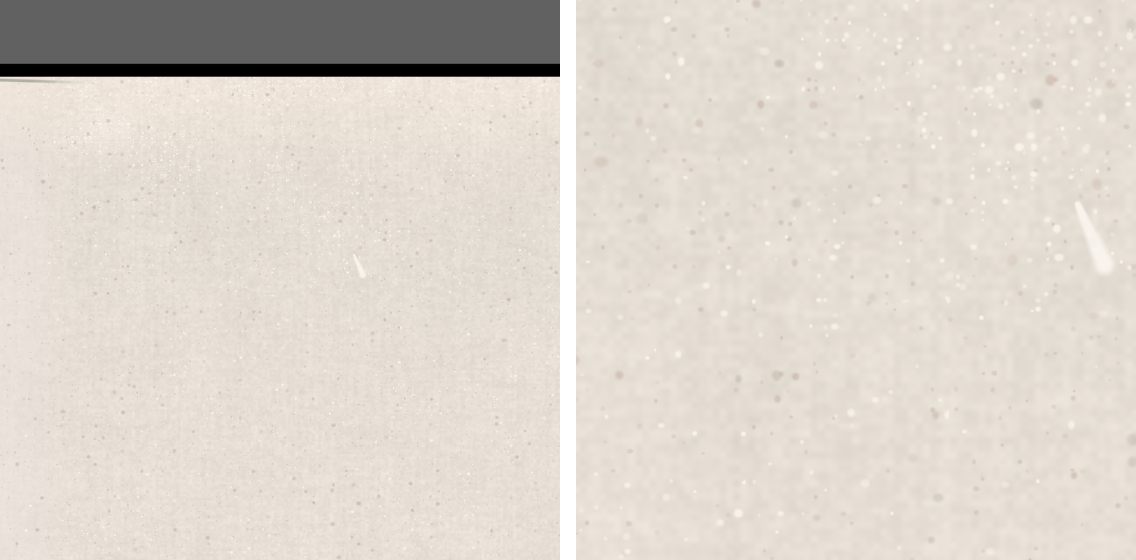
Left: the whole. Right: its middle third, enlarged.
Write a three.js fragment shader that draws this texture.

```glsl
varying vec2 vUv;

const vec3 BACKDROP_GREY = vec3(0.38);
const vec3 GAP_BLACK = vec3(0.0);
const vec3 PAPER = vec3(0.903, 0.873, 0.833);
const vec3 PAPER_SHADE = vec3(0.882, 0.857, 0.818);
const vec3 PAPER_BLUSH = vec3(0.932, 0.892, 0.852);
const vec3 PAPER_MARGIN = vec3(0.912, 0.882, 0.852);
const vec3 FLECK_WHITE = vec3(0.985, 0.972, 0.945);
const vec3 SPECK_RED = vec3(0.70, 0.58, 0.53);
const vec3 SPECK_GREEN = vec3(0.58, 0.60, 0.56);
const float PAPER_TOP = 0.863;
const float GAP_TOP = 0.886;
const float EDGE = 0.0014;

float hash(vec2 p) {
  vec3 q = fract(vec3(p.xyx) * 0.1031);
  q += dot(q, q.yzx + 33.33);
  return fract((q.x + q.y) * q.z);
}

float valueNoise(vec2 p) {
  vec2 cell = floor(p);
  vec2 f = fract(p);
  f = f * f * (3.0 - 2.0 * f);
  float low = mix(hash(cell), hash(cell + vec2(1.0, 0.0)), f.x);
  float high = mix(hash(cell + vec2(0.0, 1.0)), hash(cell + 1.0), f.x);
  return mix(low, high, f.y);
}

float blob(vec2 p, vec2 centre, vec2 size) {
  vec2 d = (p - centre) / size;
  return exp(-dot(d, d));
}

// One jittered dot per cell, kept with the given probability
float dots(vec2 p, float cells, float chance, float seed) {
  vec2 cell = floor(p * cells);
  vec2 key = cell + seed;
  vec2 centre = 0.5 + 0.4 * (vec2(hash(key + 17.0), hash(key + 43.0)) - 0.5);
  vec2 d = fract(p * cells) - centre;
  d.x *= mix(0.75, 1.3, hash(key + 71.0));
  float radius = mix(0.16, 0.36, hash(key + 89.0));
  float shape = 1.0 - smoothstep(radius * 0.4, radius + 0.1, length(d));
  return shape * step(hash(key), chance) * mix(0.35, 1.0, hash(key + 131.0));
}

// Streak that widens from start to end
float streak(vec2 p, vec2 start, vec2 end, float width) {
  vec2 axis = end - start;
  float t = clamp(dot(p - start, axis) / dot(axis, axis), 0.0, 1.0);
  float radius = width * mix(0.35, 1.0, t);
  return 1.0 - smoothstep(radius * 0.3, radius, length(p - start - axis * t));
}

// Share of cells that carry a white fleck
float fleckDensity(vec2 p) {
  float patches = smoothstep(0.35, 0.8, valueNoise(p * 19.0 + 5.0));
  float density = 0.012 + 0.055 * patches;
  density += 0.65 * blob(p, vec2(0.185, 0.765), vec2(0.065, 0.04));
  density += 0.30 * blob(p, vec2(0.30, 0.715), vec2(0.06, 0.04));
  density += 0.22 * blob(p, vec2(0.50, 0.72), vec2(0.03, 0.11));
  density += 0.16 * blob(p, vec2(0.61, 0.62), vec2(0.05, 0.08));
  density += 0.30 * smoothstep(0.79, 0.85, p.y) * (0.35 + patches);
  return density * smoothstep(0.02, 0.14, p.x);
}

// Broad drifts of tone across the sheet
vec3 paperTone(vec2 p) {
  float drift = 0.5 + 0.25 * sin(p.x * 7.0 + 2.0 * sin(p.y * 5.0))
                    + 0.25 * sin(p.y * 11.0 - p.x * 4.0);
  float middle = blob(p, vec2(0.45, 0.57), vec2(0.75, 0.19));
  vec3 tone = mix(PAPER, PAPER_SHADE, middle * (0.35 + 0.5 * drift));
  tone = mix(tone, PAPER_MARGIN, 1.0 - smoothstep(0.03, 0.15, p.x));
  tone = mix(tone, PAPER_BLUSH, smoothstep(0.68, 0.85, p.y));
  return tone + 0.012 * (valueNoise(p * 14.0) - 0.4);
}

// Fine mottling with faint crossed threads
float grain(vec2 p) {
  float mottle = 0.65 * valueNoise(p * 240.0) + 0.35 * valueNoise(p * 110.0 + 31.0);
  float upright = valueNoise(p * vec2(210.0, 13.0) + 57.0);
  float level = valueNoise(p * vec2(24.0, 220.0) + 83.0);
  return 0.052 * (mottle - 0.5) + 0.016 * (upright + level - 1.0);
}

vec3 paper(vec2 p) {
  vec3 color = paperTone(p) + grain(p) * mix(0.55, 1.0, smoothstep(0.03, 0.15, p.x));

  // Dull specks, some reddish and some greenish
  vec3 speckColor = mix(SPECK_RED, SPECK_GREEN, smoothstep(0.4, 0.6, valueNoise(p * 40.0)));
  float specks = 0.40 * dots(p, 85.0, 0.05, 211.0) + 0.28 * dots(p, 190.0, 0.06, 307.0);
  color = mix(color, speckColor, specks);

  // White flecks in two sizes, and one worn streak
  float density = fleckDensity(p);
  float flecks = max(dots(p, 120.0, density, 401.0), dots(p + 0.003, 205.0, density * 0.9, 503.0));
  flecks = max(flecks, streak(p, vec2(0.632, 0.545), vec2(0.648, 0.509), 0.008));
  float haze = 0.25 * blob(p, vec2(0.185, 0.765), vec2(0.06, 0.035));
  color = mix(color, FLECK_WHITE, max(0.85 * flecks, haze));

  // Pale crease down the left and shadow under the top left edge
  float crease = 1.0 - smoothstep(0.0, 0.0025, abs(p.x - 0.021));
  color = mix(color, PAPER_BLUSH, 0.5 * crease);
  float shadow = 1.0 - smoothstep(0.001, 0.004, abs(p.y - 0.857 + 0.03 * p.x));
  return mix(color, SPECK_GREEN, 0.7 * shadow * (1.0 - smoothstep(0.04, 0.17, p.x)));
}

void main() {
  vec3 color = mix(paper(vUv), GAP_BLACK, smoothstep(PAPER_TOP - EDGE, PAPER_TOP + EDGE, vUv.y));
  color = mix(color, BACKDROP_GREY, smoothstep(GAP_TOP - EDGE, GAP_TOP + EDGE, vUv.y));
  gl_FragColor = vec4(color, 1.0);
}
```
